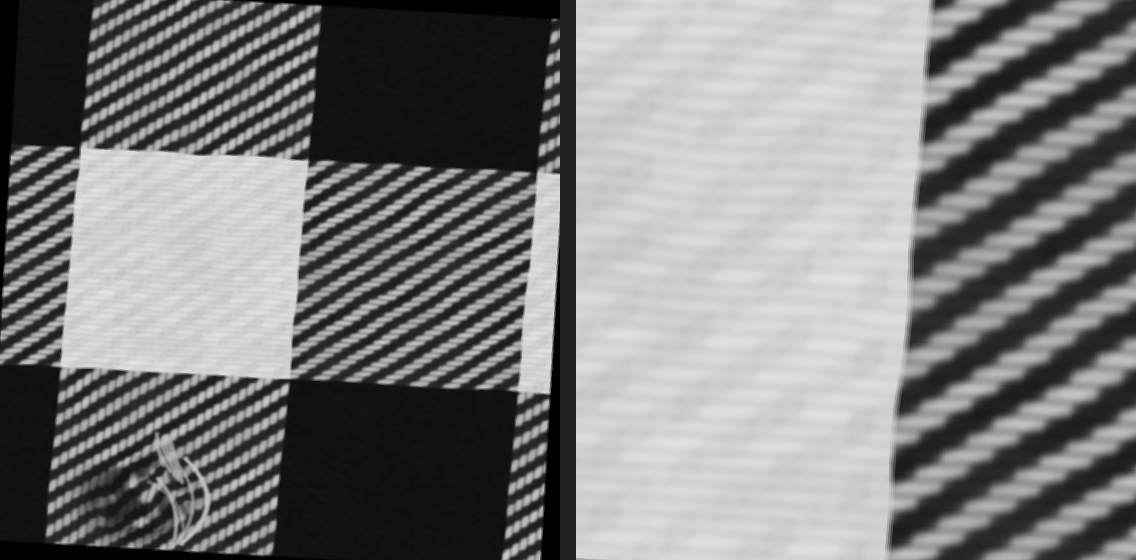
Left, the full canvas; right, a detail of the centre.
This texture is drawn by a Shadertoy shader. Its source:

```glsl
const vec3 DARK = vec3(0.068, 0.068, 0.074);
const vec3 LIGHT = vec3(0.855, 0.855, 0.86);
const vec2 BAND_ORIGIN = vec2(0.167, 0.256);
const vec2 BAND_SIZE = vec2(0.410, 0.3945);
const vec2 THREADS = vec2(28.0, 39.0);   // yarns per colour band
const float TILT = 0.057;
const int SAMPLES = 4;

float hash(vec2 p) {
    vec3 q = fract(p.xyx * 0.1031);
    q += dot(q, q.yzx + 33.33);
    return fract((q.x + q.y) * q.z);
}

float noise(vec2 p) {
    vec2 i = floor(p), f = fract(p);
    f = f * f * (3.0 - 2.0 * f);
    return mix(mix(hash(i), hash(i + vec2(1, 0)), f.x),
               mix(hash(i + vec2(0, 1)), hash(i + vec2(1, 1)), f.x), f.y);
}

// 1 for a light yarn, 0 for a dark one
float yarnTone(float index, float perBand) {
    return 1.0 - mod(floor(index / perBand), 2.0);
}

// Height of a yarn: a wave along it and a round section across it
float yarnHeight(float along, float across) {
    return cos(along * 1.570796) - 1.2 * across * across;
}

// 2/2 twill; thread counts warp yarns in x and weft yarns in y
vec3 twill(vec2 thread, float wear, float fuzz) {
    vec2 id = floor(thread), offset = fract(thread) - 0.5;
    // Yarns lean into the diagonal, which softens the steps between them
    vec2 lean = 0.6 * offset;
    float warp = yarnHeight(id.x + thread.y + lean.x, offset.x);
    float weft = yarnHeight(id.y + thread.x + lean.y + 2.0, offset.y);
    float warpOnTop = smoothstep(-1.7, 1.7, warp - weft);

    float warpTone = yarnTone(id.x, THREADS.x), weftTone = yarnTone(id.y, THREADS.y);
    float mixed = abs(warpTone - weftTone);
    float tone = mix(weftTone, warpTone, warpOnTop);
    float softTone = mix(0.05 + 0.08 * fuzz, 0.90 - 0.14 * fuzz, pow(tone, 1.25));
    tone = mix(tone, softTone, mixed) * (1.0 - wear);

    // Grooves beside each yarn, deepest where the two colours meet
    float across = mix(abs(offset.y), abs(offset.x), mix(0.35 * warpOnTop, warpTone, mixed));
    float groove = smoothstep(0.2, 0.5, across);
    float relief = 1.0 - groove * mix(0.07, 0.30, mixed);
    float yarnShade = mix(hash(vec2(id.y, 7.0)), hash(vec2(id.x, 19.0)), warpOnTop);
    relief *= 1.0 - 0.05 * warpOnTop * (1.0 - mixed);
    return mix(DARK, LIGHT, tone * relief) * (0.98 + 0.05 * yarnShade);
}

// Coverage of a bent fibre, with bend as the sideways bulge at its middle
float fibre(vec2 p, vec2 start, vec2 end, float bend, float width) {
    vec2 span = end - start;
    float t = clamp(dot(p - start, span) / dot(span, span), 0.0, 1.0);
    vec2 side = normalize(vec2(span.y, -span.x));
    vec2 centre = start + span * t + side * bend * 4.0 * t * (1.0 - t);
    return 1.0 - smoothstep(0.2 * width, width, length(p - centre));
}

// Loose fibres: a short tuft above and two bundles of long strands
float frayedFibres(vec2 p) {
    float cover = 0.0;
    for (int i = 0; i < 7; i++) {
        float k = float(i);
        vec2 jitter = vec2(hash(vec2(k, 3.0)), hash(vec2(k, 11.0))) - 0.5;
        vec2 root = vec2(0.290, 0.785) + jitter * vec2(0.040, 0.025);
        vec2 tip = root + vec2(0.024 + 0.03 * jitter.y, 0.065 + 0.04 * jitter.x);
        cover = max(cover, 0.7 * fibre(p, root, tip, 0.012 * jitter.x, 0.006));
    }
    for (int i = 0; i < 2; i++) {
        float k = float(i);
        vec2 shift = vec2(-0.016, 0.006) * k;
        float right = fibre(p, vec2(0.332, 0.82) + shift, vec2(0.325, 0.97) + shift,
                            0.042 - 0.010 * k, 0.0075 - 0.002 * k);
        float left = fibre(p, vec2(0.282, 0.855) + shift, vec2(0.312, 0.96) - shift,
                           0.014 + 0.004 * k, 0.006);
        cover = max(cover, (0.95 - 0.35 * k) * max(right, 0.8 * left));
    }
    return cover;
}

// Cloth colour at p, with y measured downward
vec3 cloth(vec2 p) {
    // Black surround of the tilted piece
    vec2 c = p - 0.5;
    vec2 turned = abs(vec2(c.x + TILT * c.y, c.y - TILT * c.x));
    if (max(turned.x, turned.y) > 0.494) return vec3(0.0);

    // Skewed thread grid with uneven tension
    vec2 grid = vec2(p.x + 0.09 * p.y, p.y - 0.053 * p.x);
    vec2 wobble = vec2(noise(p * 17.0), noise(p * 17.0 + 40.0)) - 0.5;
    vec2 thread = (grid + 0.005 * wobble - BAND_ORIGIN) / BAND_SIZE * THREADS;

    // Worn patch with displaced yarns
    float patchArea = 1.0 - smoothstep(0.45, 1.2, length((p - vec2(0.245, 0.89)) / vec2(0.115, 0.09)));
    vec2 pull = vec2(noise(p * 30.0 + 8.0), noise(p * 30.0 + 71.0)) - 0.5;
    thread += patchArea * pull * vec2(1.4, 2.2);
    float wear = patchArea * smoothstep(0.1, 0.7, noise(p * vec2(55.0, 45.0)));

    vec3 colour = twill(thread, 0.8 * wear, noise(p * 21.0 + 5.0));
    colour *= 0.97 + 0.05 * noise(p * 23.0);
    colour += 0.02 * (noise(p * vec2(110.0, 240.0)) - 0.5);
    return mix(colour, LIGHT * 0.9, frayedFibres(p));
}

void mainImage(out vec4 fragColor, in vec2 fragCoord) {
    vec2 p = fragCoord / iResolution.xy;
    p.y = 1.0 - p.y;
    vec2 spread = max(1.0 / iResolution.xy, vec2(0.005));
    vec3 sum = vec3(0.0);
    for (int i = 0; i < SAMPLES * SAMPLES; i++) {
        vec2 cell = (vec2(i % SAMPLES, i / SAMPLES) + 0.5) / float(SAMPLES) - 0.5;
        sum += cloth(p + cell * spread);
    }
    fragColor = vec4(sum / float(SAMPLES * SAMPLES), 1.0);
}
```
